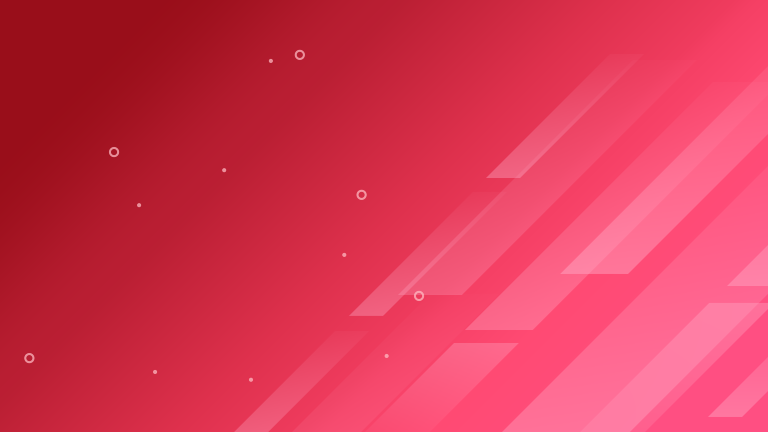
Give the GLSL for this background, as a Shadertoy shader.

```glsl
// Diagonal backdrop, from deep red to hot pink
vec3 backdrop(float diag) {
    vec3 col = vec3(0.60, 0.055, 0.10);
    col = mix(col, vec3(0.73, 0.12, 0.20), smoothstep(-0.65, -0.05, diag));
    col = mix(col, vec3(0.87, 0.19, 0.30), clamp((diag + 0.07) / 0.47, 0.0, 1.0));
    col = mix(col, vec3(0.95, 0.24, 0.38), clamp((diag - 0.40) / 0.35, 0.0, 1.0));
    col = mix(col, vec3(1.00, 0.29, 0.45), clamp((diag - 0.70) / 0.30, 0.0, 1.0));
    return mix(col, vec3(1.00, 0.31, 0.51), clamp((diag - 1.00) / 0.50, 0.0, 1.0));
}

// Slanted bar: x = left diagonal, y = width, z = bright end, w = faded end
float slantedBar(float diag, float y, vec4 bar, float px) {
    float across = abs(diag - bar.x - 0.5 * bar.y) - 0.5 * bar.y;
    float along = abs(y - 0.5 * (bar.z + bar.w)) - 0.5 * abs(bar.z - bar.w);
    float mask = smoothstep(0.7, -0.7, across / (1.414 * px))
               * smoothstep(0.5, -0.5, along / px);
    float fade = clamp((bar.w - y) / (bar.w - bar.z), 0.0, 1.0);
    return mask * mix(0.12, 1.0, fade);
}

void mainImage(out vec4 fragColor, in vec2 fragCoord) {
    float px = 1.0 / iResolution.y;
    vec2 p = fragCoord * px;
    float diag = p.x - p.y;
    vec3 col = backdrop(diag);

    // Translucent bars
    const vec4 bars[12] = vec4[12](
        vec4(0.537, 0.079, 0.588, 0.875), vec4(0.604, 0.148, 0.317, 0.861),
        vec4(0.539, 0.079, 0.269, 0.556), vec4(0.542, 0.079, -0.053, 0.234),
        vec4(0.676, 0.160, -0.10, 0.32), vec4(0.840, 0.157, 0.236, 0.81),
        vec4(0.931, 0.157, 0.366, 0.95), vec4(1.162, 0.296, -0.05, 0.75),
        vec4(1.343, 0.150, 0.299, -0.20), vec4(1.345, 0.157, 0.338, 0.80),
        vec4(1.604, 0.079, 0.035, 0.32), vec4(0.845, 0.150, 0.206, -0.02));
    const float strength[12] = float[12](
        0.38, 0.27, 0.36, 0.38, 0.14, 0.34, 0.44, 0.40, 0.36, 0.42, 0.42, 0.32);
    for (int i = 0; i < 12; i++) {
        float cover = slantedBar(diag, p.y, bars[i], px);
        col = mix(col, vec3(1.0, 0.68, 0.79), cover * strength[i]);
    }

    // Five small rings, then seven dots
    const vec2 spots[12] = vec2[12](
        vec2(0.694, 0.873), vec2(0.264, 0.648), vec2(0.837, 0.549),
        vec2(0.068, 0.171), vec2(0.970, 0.315), vec2(0.627, 0.859),
        vec2(0.519, 0.606), vec2(0.322, 0.525), vec2(0.797, 0.410),
        vec2(0.359, 0.139), vec2(0.581, 0.121), vec2(0.895, 0.176));
    for (int i = 0; i < 12; i++) {
        float r = length(p - spots[i]);
        float d = i < 5 ? abs(r - 0.0094) - 0.0024 : r - 0.0047;
        col = mix(col, vec3(1.0, 0.74, 0.77), 0.72 * smoothstep(0.6, -0.6, d / px));
    }

    fragColor = vec4(col, 1.0);
}
```
